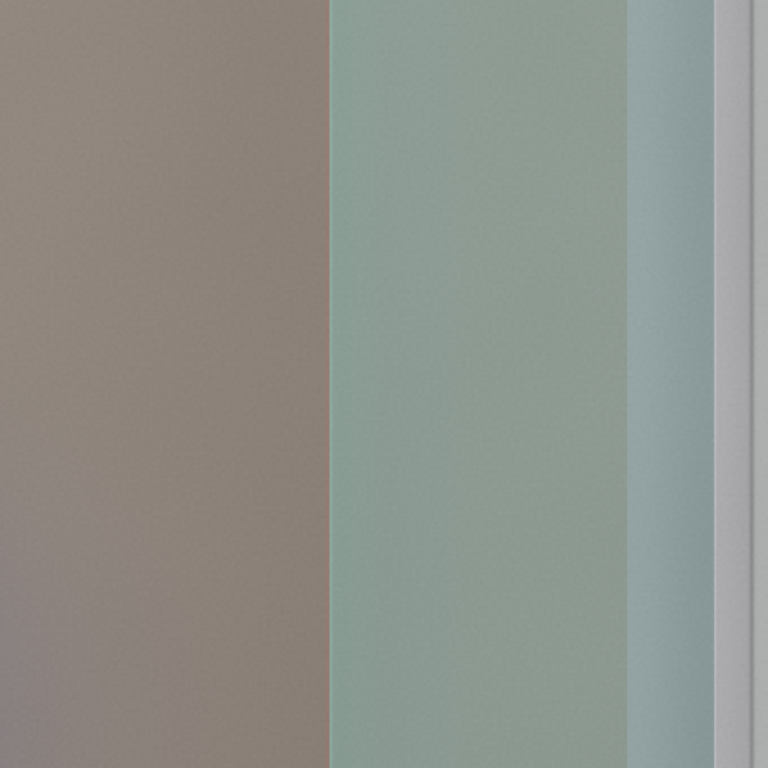
Give the GLSL for this background, as a Shadertoy shader.

```glsl
#define TAUPE_EDGE 0.429
#define SAGE_EDGE 0.8165
#define BLUE_EDGE 0.930
#define GROOVE_X 0.979
#define SEAM_WIDTH 0.0022
#define GRAIN_SCALE 170.0
#define GRAIN_AMOUNT 0.016
#define MOTTLE_SCALE 5.0
#define MOTTLE_AMOUNT 0.008

vec2 hashGradient(vec2 cell) {
    vec3 p = fract(vec3(cell.xyx) * vec3(0.1031, 0.1030, 0.0973));
    p += dot(p, p.yzx + 33.33);
    return fract((p.xx + p.yz) * p.zy) * 2.0 - 1.0;
}

float gradientNoise(vec2 p) {
    vec2 cell = floor(p), f = fract(p);
    vec2 blend = f * f * f * (f * (f * 6.0 - 15.0) + 10.0);
    vec2 right = vec2(1.0, 0.0), up = vec2(0.0, 1.0);
    float bottom = mix(dot(hashGradient(cell), f),
                       dot(hashGradient(cell + right), f - right), blend.x);
    float top = mix(dot(hashGradient(cell + up), f - up),
                    dot(hashGradient(cell + 1.0), f - 1.0), blend.x);
    return mix(bottom, top, blend.y);
}

// Antialiased step from left to right
float edge(float at, float x, float pixel) {
    return smoothstep(at - 0.8 * pixel, at + 0.8 * pixel, x);
}

// Soft vertical line
float line(float at, float x, float width) {
    float d = (x - at) / width;
    return exp(-d * d);
}

vec3 taupePanel(vec2 uv) {
    vec3 color = mix(vec3(0.565, 0.527, 0.493), vec3(0.544, 0.503, 0.468),
                     smoothstep(0.0, TAUPE_EDGE, uv.x));
    // Cool violet tint in the lower left
    float violet = exp(-7.0 * uv.x) * (1.0 - smoothstep(0.05, 0.6, uv.y));
    color += violet * vec3(-0.025, -0.018, 0.015);
    return color + 0.012 * (uv.y - 0.5);
}

vec3 sagePanel(vec2 uv) {
    vec3 color = mix(vec3(0.548, 0.608, 0.577), vec3(0.553, 0.602, 0.572),
                     smoothstep(TAUPE_EDGE, SAGE_EDGE, uv.x));
    // Teal falloff beside the seam
    float teal = exp(-22.0 * max(uv.x - TAUPE_EDGE, 0.0));
    color += teal * vec3(-0.016, 0.006, 0.004);
    return color + 0.014 * (uv.y - 0.5);
}

vec3 bluePanel(vec2 uv) {
    float shade = smoothstep(SAGE_EDGE, BLUE_EDGE, uv.x);
    vec3 color = mix(vec3(0.582, 0.641, 0.641), vec3(0.538, 0.598, 0.603), shade);
    return color + 0.012 * (uv.y - 0.5);
}

vec3 greyFrame(vec2 uv) {
    vec3 strip = mix(vec3(0.675, 0.675, 0.685), vec3(0.645, 0.645, 0.655),
                     smoothstep(BLUE_EDGE, GROOVE_X, uv.x));
    vec3 color = mix(strip, vec3(0.675, 0.683, 0.680),
                     smoothstep(GROOVE_X - 0.002, GROOVE_X + 0.006, uv.x));
    return color - 0.10 * line(GROOVE_X, uv.x, 0.0035);
}

void mainImage(out vec4 fragColor, in vec2 fragCoord) {
    vec2 uv = fragCoord / iResolution.xy;
    float pixel = 1.0 / iResolution.x;

    // Vertical panels, left to right
    vec3 color = taupePanel(uv);
    color = mix(color, sagePanel(uv), edge(TAUPE_EDGE, uv.x, pixel));
    color = mix(color, bluePanel(uv), edge(SAGE_EDGE, uv.x, pixel));
    color = mix(color, greyFrame(uv), edge(BLUE_EDGE, uv.x, pixel));

    // Coloured fringes along the seams
    color += vec3(0.045, -0.025, -0.020) * line(TAUPE_EDGE - 0.0025, uv.x, SEAM_WIDTH);
    color += vec3(0.020, 0.050, 0.045) * line(TAUPE_EDGE + 0.0020, uv.x, SEAM_WIDTH);
    color += 0.045 * line(BLUE_EDGE + 0.0010, uv.x, SEAM_WIDTH);

    // Fine grain and broad mottling
    float grain = gradientNoise(uv * GRAIN_SCALE);
    grain += 0.5 * gradientNoise(uv * GRAIN_SCALE * 1.9 + 17.0);
    color += GRAIN_AMOUNT * grain;
    color += MOTTLE_AMOUNT * gradientNoise(uv * MOTTLE_SCALE);

    fragColor = vec4(color, 1.0);
}
```
